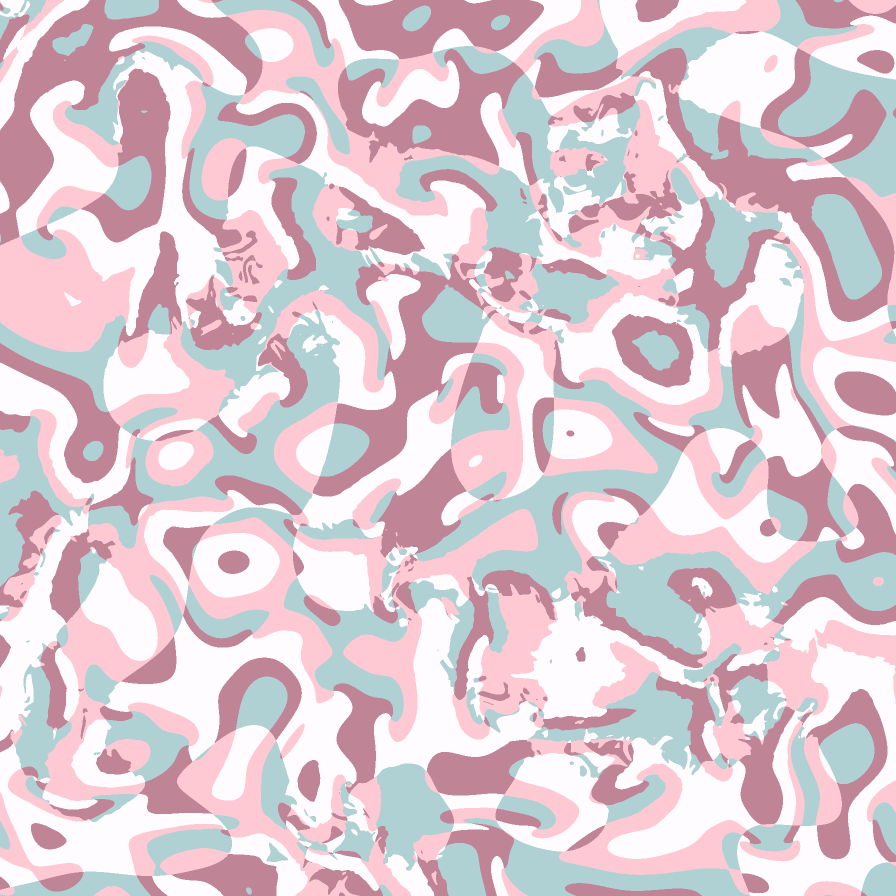
Reproduce this pattern procedurally as a WebGL 2 fragment shader.

```glsl
#version 300 es
precision highp float;
// Four-colour camouflage of curled, nested blobs with locally torn seams.

uniform vec2 u_resolution;
out vec4 fragColor;

const vec3 MAUVE = vec3(0.75, 0.52, 0.59);
const vec3 TEAL  = vec3(0.69, 0.82, 0.83);
const vec3 PINK  = vec3(1.00, 0.79, 0.83);
const vec3 WHITE = vec3(1.00, 0.99, 1.00);

// Upper ends of the mauve, teal and pink parts of the colour cycle.
const vec3 CYCLE_ENDS = vec3(0.225, 0.485, 0.725);

const float BLOB_FREQ   = 8.5;   // curls across the canvas
const float CURL        = 1.35;  // how strongly bands wind round each centre
const float WARP_FREQ   = 3.7;
const float WARP_AMOUNT = 0.06;
const float SEAM_FREQ   = 5.7;   // patches whose cycle is shifted by half
const float TEAR_FREQ   = 38.0;
const float TEAR_AMOUNT = 0.30;  // raggedness of the seams
const float EDGE_TEAR   = 0.08;  // raggedness of the other borders
const int   SAMPLES     = 2;     // antialiasing samples per axis

// Turns the domain so that the noise lattices do not line up.
const mat2 TURN = mat2(0.8, 0.6, -0.6, 0.8);

// Integer hash giving a unit gradient for a lattice cell.
vec2 gradientAt(vec2 cell) {
    uvec2 h = uvec2(ivec2(cell)) * 1664525u + 1013904223u;
    h.x += h.y * 1664525u;
    h.y += h.x * 1664525u;
    h ^= h >> 16u;
    h.x += h.y * 1664525u;
    h.y += h.x * 1664525u;
    h ^= h >> 16u;
    return normalize(vec2(h & 65535u) / 32767.5 - 0.99999);
}

float gradientNoise(vec2 p) {
    vec2 cell = floor(p);
    vec2 f = p - cell;
    vec2 w = f * f * f * (f * (f * 6.0 - 15.0) + 10.0);
    vec2 e = vec2(1.0, 0.0);
    float a = dot(gradientAt(cell), f);
    float b = dot(gradientAt(cell + e.xy), f - e.xy);
    float c = dot(gradientAt(cell + e.yx), f - e.yx);
    float d = dot(gradientAt(cell + e.xx), f - e.xx);
    return mix(mix(a, b, w.x), mix(c, d, w.x), w.y);
}

// Two independent noise values, on lattices turned against each other.
vec2 noisePair(vec2 p) {
    return vec2(gradientNoise(p + 17.3), gradientNoise(TURN * p + 71.6));
}

// Fine, stretched shreds.
float tornNoise(vec2 p) {
    vec2 q = TEAR_FREQ * p + 1.3 * noisePair(0.8 * TEAR_FREQ * p);
    return gradientNoise(q + 5.1) + 0.6 * gradientNoise(TURN * q * 2.3 + 43.7);
}

// Position in the colour cycle, from 0 to 1.
float cyclePhase(vec2 p) {
    vec2 q = p + WARP_AMOUNT * noisePair(WARP_FREQ * p);

    // Angle and radius of a noise vector wind the bands into hooks.
    vec2 field = noisePair(BLOB_FREQ * q);
    float phase = atan(field.y, field.x) / 6.28319 + CURL * length(field);

    // Tearing is strong in some places and absent in others.
    float roughness = smoothstep(-0.12, 0.25, gradientNoise(4.3 * p + 29.4));
    float torn = roughness * tornNoise(p);

    // Half-cycle jumps cut the bands along ragged seams.
    float seam = gradientNoise(TURN * q * SEAM_FREQ + 91.2);
    phase += 0.5 * step(0.0, seam + TEAR_AMOUNT * torn);
    return fract(phase + EDGE_TEAR * torn);
}

vec3 patternColour(vec2 p) {
    float phase = cyclePhase(p);
    if (phase < CYCLE_ENDS.x) return MAUVE;
    if (phase < CYCLE_ENDS.y) return TEAL;
    if (phase < CYCLE_ENDS.z) return PINK;
    return WHITE;
}

void main() {
    float scale = min(u_resolution.x, u_resolution.y);
    vec3 colour = vec3(0.0);

    // Average several samples in the pixel to smooth the edges.
    for (int y = 0; y < SAMPLES; y++) {
        for (int x = 0; x < SAMPLES; x++) {
            vec2 offset = (vec2(x, y) + 0.5) / float(SAMPLES) - 0.5;
            colour += patternColour((gl_FragCoord.xy + offset) / scale);
        }
    }
    fragColor = vec4(colour / float(SAMPLES * SAMPLES), 1.0);
}
```
